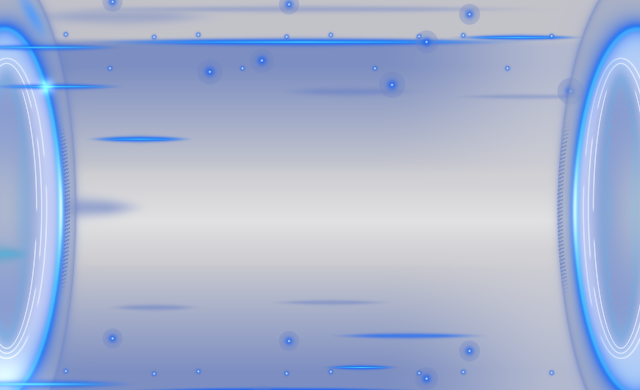
Give the GLSL for this background, as a WebGL 1 fragment shader.

```glsl
precision highp float;
// Pale steel backdrop with two glowing elliptical portals at the sides,
// horizontal light streaks and drifting sparks. Everything is laid out on a
// virtual sheet (y pointing down) that is stretched over the canvas.
uniform vec2 u_resolution;

#define SHEET vec2(768.0, 468.0)
#define MID_Y 250.0
#define RING_RY 222.0
#define HALO_RY 285.0
#define SPARK_PERIOD 404.0
#define TICK_PITCH 4.5
#define ORBS 8
#define SPARKS 12

const vec3 DUSK = vec3(0.49, 0.56, 0.76);
const vec3 MIST = vec3(0.79, 0.79, 0.81);
const vec3 PALE = vec3(0.88, 0.88, 0.885);
const vec3 SLATE = vec3(0.42, 0.51, 0.77);
const vec3 LILAC = vec3(0.77, 0.81, 0.96);
const vec3 ELECTRIC = vec3(0.06, 0.36, 0.97);
const vec3 CYAN = vec3(0.25, 0.80, 1.0);

float ramp(float a, float b, float x) { return clamp((x - a) / (b - a), 0.0, 1.0); }
float bell(vec2 v) { return exp(-dot(v, v)); }

// Approximate signed distance to an ellipse
float ellipse(vec2 d, vec2 r) {
  float k = length(d / r);
  return (k - 1.0) * k / max(length(d / (r * r)), 0.0001);
}

float outline(float d, float width) { return 1.0 - smoothstep(0.2, width, abs(d)); }

vec3 backdrop(vec2 p) {
  vec3 c = mix(DUSK, MIST, ramp(80.0, 210.0, p.y));
  c = mix(c, PALE, ramp(195.0, 265.0, p.y));
  c = mix(c, MIST, ramp(265.0, 322.0, p.y));
  c = mix(c, DUSK, ramp(315.0, 445.0, p.y));
  c = mix(c, max(c, MIST + 0.03), 0.65 * smoothstep(450.0, 690.0, p.x));
  return mix(c, vec3(0.76, 0.76, 0.79), 1.0 - smoothstep(43.0, 56.0, p.y));
}

// Tapered horizontal band; core adds a bright cyan filament
vec3 streak(vec3 c, vec2 p, vec2 at, vec2 size, vec3 tint, float power, float core) {
  vec2 d = (p - at) / size;
  float t = max(1.0 - abs(d.x), 0.0);
  float taper = smoothstep(0.0, 0.7, t);
  c = mix(c, tint, power * taper * exp(-d.y * d.y / (0.15 + t)));
  return mix(c, CYAN, core * taper * t * exp(-9.0 * d.y * d.y));
}

// Soft disc with a rim, a blue heart and a tiny white centre
vec3 spark(vec3 c, vec2 d, float radius) {
  float r = length(d);
  c = mix(c, SLATE, 0.32 * (1.0 - smoothstep(radius - 1.0, radius + 1.0, r)));
  c = mix(c, ELECTRIC, 0.75 * exp(-r * r / (6.0 + 0.11 * radius * radius)));
  return mix(c, vec3(0.8, 0.92, 1.0), exp(-r * r / 1.6));
}

vec3 portal(vec3 c, vec2 p, float x, float rx, float haloRx, vec2 dial, float tickAt) {
  vec2 d = p - vec2(x, MID_Y);
  float halo = ellipse(d, vec2(haloRx, HALO_RY));
  float ring = ellipse(d - vec2(0.0, 4.0), vec2(rx, RING_RY));
  float face = ellipse(p - vec2(dial.x, MID_Y), vec2(dial.y, 177.0));
  float reach = ramp(0.0, RING_RY, abs(d.y));

  // Shaded outer collar and its tick marks
  c = mix(c, vec3(0.64, 0.67, 0.76), 0.65 * (1.0 - smoothstep(-1.5, 1.5, halo)));
  c = mix(c, SLATE, 0.55 * exp(-abs(halo) / 3.0));
  float tick = smoothstep(-0.2, 0.5, sin(6.2832 * (p.y + 0.4 * p.x) / TICK_PITCH));
  tick *= 1.0 - smoothstep(2.5, 4.0, abs(ring - tickAt));
  c = mix(c, SLATE, 0.6 * tick * (1.0 - smoothstep(70.0, 110.0, abs(d.y))));

  // Glassy interior with a dial of fine curves
  vec3 glass = mix(LILAC, vec3(0.53, 0.61, 0.82), 1.0 - smoothstep(-24.0, 6.0, face));
  glass = mix(glass, vec3(0.72, 0.75, 0.81), 0.75 * bell(d / vec2(30.0, 75.0)));
  glass = mix(glass, vec3(0.62, 0.80, 0.98), 0.65 * smoothstep(0.5, 1.0, reach));
  float hatch = (0.5 + 0.5 * sin(face * 2.0)) * bell(vec2((face + 24.0) / 9.0, 0.0));
  glass = mix(glass, CYAN, 0.25 * hatch);
  for (int i = 0; i < 3; i++) {
    float k = float(i);
    float gap = smoothstep(-0.9, -0.7, sin(d.y * 0.035 + k * 2.0));
    glass = mix(glass, vec3(0.93, 0.96, 1.0), 0.65 * gap * outline(face + 6.0 * k - 3.0, 1.6));
  }
  c = mix(c, glass, 1.0 - smoothstep(-1.5, 1.5, ring));

  // Luminous rim, widest at the poles and whitest at the equator
  c = mix(c, ELECTRIC, 0.9 * exp(-abs(ring) / mix(4.0, 10.0, reach * reach)));
  c = mix(c, CYAN, 0.9 * exp(-pow((ring + 2.5) / 3.2, 2.0)) * mix(1.0, 0.55, reach));
  float equator = bell(vec2((ring + 2.0) / 3.0, d.y / 55.0));
  return mix(c, vec3(0.86, 0.99, 1.0), 0.9 * equator);
}

void main() {
  vec2 p = gl_FragCoord.xy / u_resolution * SHEET;
  p.y = SHEET.y - p.y;
  vec3 c = backdrop(p);

  // Faint bands
  c = streak(c, p, vec2(370.0, 11.0), vec2(310.0, 4.0), SLATE, 0.4, 0.0);
  c = streak(c, p, vec2(145.0, 20.0), vec2(130.0, 9.0), SLATE, 0.4, 0.0);
  c = streak(c, p, vec2(418.0, 110.0), vec2(92.0, 5.0), SLATE, 0.6, 0.0);
  c = streak(c, p, vec2(630.0, 116.0), vec2(95.0, 3.0), SLATE, 0.4, 0.0);
  c = streak(c, p, vec2(100.0, 249.0), vec2(80.0, 11.0), SLATE, 0.6, 0.0);
  c = streak(c, p, vec2(185.0, 369.0), vec2(60.0, 3.5), SLATE, 0.55, 0.0);
  c = streak(c, p, vec2(397.0, 363.0), vec2(80.0, 3.0), SLATE, 0.5, 0.0);

  // Bright beams
  c = streak(c, p, vec2(365.0, 50.5), vec2(285.0, 4.0), ELECTRIC, 0.95, 0.9);
  c = streak(c, p, vec2(622.0, 45.0), vec2(85.0, 2.8), ELECTRIC, 0.9, 0.8);
  c = streak(c, p, vec2(168.0, 167.0), vec2(68.0, 3.2), ELECTRIC, 0.95, 0.8);
  c = streak(c, p, vec2(490.0, 403.0), vec2(100.0, 3.0), ELECTRIC, 0.65, 0.1);
  c = streak(c, p, vec2(433.0, 441.0), vec2(48.0, 2.5), ELECTRIC, 0.9, 0.9);
  c = streak(c, p, vec2(330.0, 468.0), vec2(190.0, 2.5), ELECTRIC, 0.8, 0.0);

  // Sparks wander along waves, and the field repeats downwards
  vec2 q = vec2(p.x, mod(p.y + 30.0, SPARK_PERIOD) - 30.0);
  for (int i = 0; i < ORBS; i++) {
    float k = float(i), wave = sin(4.643 + 2.234 * k);
    c = spark(c, q - vec2(165.0 + 70.0 * k + 30.0 * wave, 56.0 + 54.0 * wave), 14.0 + 2.0 * wave);
  }
  for (int i = 0; i < SPARKS; i++) {
    float k = float(i);
    c = spark(c, q - vec2(79.0 + 53.0 * k, 56.0 + 26.0 * sin(2.1 * k - 0.6)), 3.0);
  }

  c = portal(c, p, 5.0, 70.0, 86.0, vec2(8.0, 45.0), 6.0);
  c = portal(c, p, 765.0, 77.0, 95.0, vec2(745.0, 42.0), 16.0);

  // Flares crossing the left rim
  c = streak(c, p, vec2(50.0, 57.0), vec2(105.0, 3.5), ELECTRIC, 0.7, 0.9);
  c = streak(c, p, vec2(68.0, 104.0), vec2(85.0, 3.2), ELECTRIC, 0.8, 0.9);
  c = streak(c, p, vec2(50.0, 461.0), vec2(120.0, 4.5), ELECTRIC, 0.7, 1.0);
  c = streak(c, p, vec2(0.0, 305.0), vec2(40.0, 9.0), CYAN * 0.8, 0.5, 0.2);
  c = mix(c, vec3(0.3, 0.6, 1.0), 0.8 * bell((p - vec2(30.0 + 0.5 * p.y, 18.0)) / vec2(9.0, 24.0)));
  c += vec3(0.4, 0.5, 0.4) * bell((p - vec2(56.0, 104.0)) / 8.0);
  c += vec3(0.25, 0.22, 0.1) * bell((p - vec2(5.0, 458.0)) / vec2(45.0, 28.0));
  gl_FragColor = vec4(clamp(c, 0.0, 1.0), 1.0);
}
```
